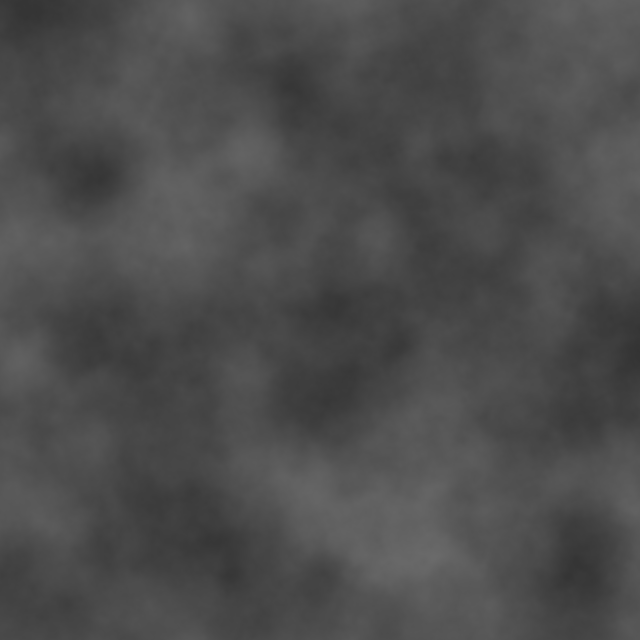
This texture is drawn by a WebGL 2 fragment shader. Its source:

```glsl
#version 300 es
precision highp float;
// Soft dark grey smoke: cloudy fractal value noise with faint diagonal drift.

uniform vec2 u_resolution;
out vec4 outColor;

const float BASE_CELLS = 6.0;    // coarsest noise cells across the canvas
const int OCTAVES = 6;
const float LACUNARITY = 2.02;   // frequency step between octaves
const float GAIN = 0.5;          // amplitude step between octaves
const float OCTAVE_TURN = 0.7;   // rotation per octave, in radians
const vec2 OCTAVE_SHIFT = vec2(17.3, 9.1);
const vec3 SHADOW = vec3(0.143);
const vec3 HIGHLIGHT = vec3(0.447);

float hash(vec2 cell) {
    return fract(sin(dot(cell, vec2(127.1, 311.7))) * 43758.5453);
}

// Smoothly interpolated random values on a square lattice.
float valueNoise(vec2 p) {
    vec2 cell = floor(p);
    vec2 f = fract(p);
    vec2 blend = f * f * (3.0 - 2.0 * f);
    float low = mix(hash(cell), hash(cell + vec2(1.0, 0.0)), blend.x);
    float high = mix(hash(cell + vec2(0.0, 1.0)), hash(cell + vec2(1.0)), blend.x);
    return mix(low, high, blend.y);
}

// Sum of rotated octaves, normalised to the range 0 to 1.
float cloud(vec2 p) {
    float c = cos(OCTAVE_TURN);
    float s = sin(OCTAVE_TURN);
    mat2 turn = mat2(c, s, -s, c);
    float sum = 0.0;
    float total = 0.0;
    float amplitude = 1.0;
    for (int i = 0; i < OCTAVES; i++) {
        p = turn * p + OCTAVE_SHIFT;
        sum += amplitude * valueNoise(p);
        total += amplitude;
        amplitude *= GAIN;
        p *= LACUNARITY;
    }
    return sum / total;
}

void main() {
    vec2 uv = gl_FragCoord.xy / u_resolution.y;
    float density = cloud(uv * BASE_CELLS);
    outColor = vec4(mix(SHADOW, HIGHLIGHT, density), 1.0);
}
```
